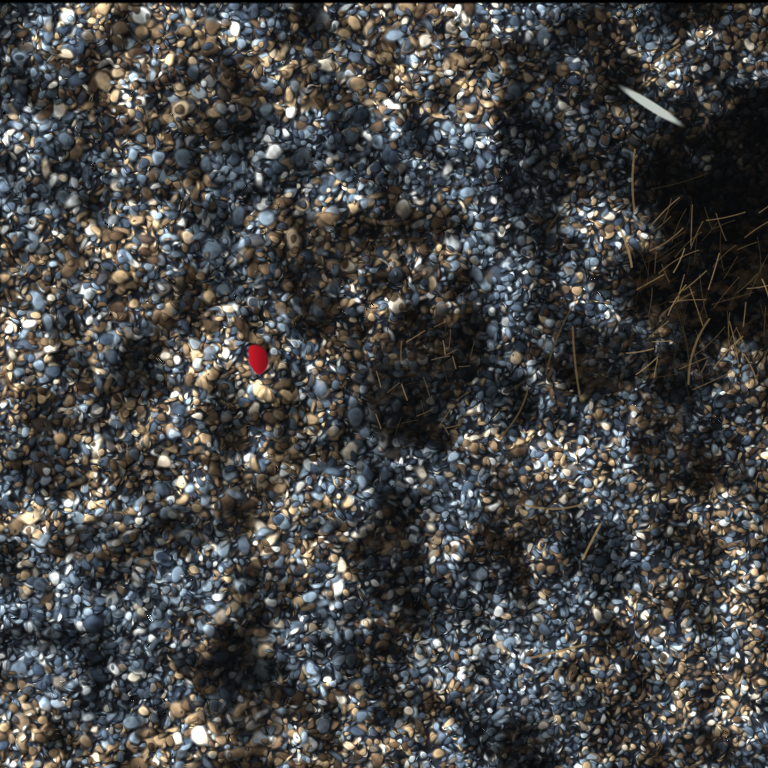
A Shadertoy shader for this texture:

```glsl
// Shell and pebble beach in low sunlight, with dark hollows and dry straw.

const float PI = 3.14159;
const vec2 LIGHT_DIR = vec2(-0.8, 0.6);
const vec3 GAP = vec3(0.10, 0.11, 0.125);
const vec3 STRAW = vec3(0.58, 0.48, 0.33);

vec3 hash3(vec2 p, float seed) {
    vec3 q = fract(p.xyx * vec3(0.1031, 0.1030, 0.0973) + seed * 0.137);
    q += dot(q, q.yxz + 33.33);
    return fract((q.xxy + q.yzz) * q.zyx);
}

float noise(vec2 p) {
    vec2 i = floor(p), f = fract(p);
    f = f * f * (3.0 - 2.0 * f);
    vec2 e = vec2(0.0, 1.0);
    return mix(mix(hash3(i, 1.0).x, hash3(i + e.yx, 1.0).x, f.x),
               mix(hash3(i + e.xy, 1.0).x, hash3(i + e.yy, 1.0).x, f.x), f.y);
}

float fbm(vec2 p) {
    float sum = 0.0, amp = 0.53;
    for (int i = 0; i < 4; i++) {
        sum += amp * noise(p);
        p = mat2(1.6, 1.2, -1.2, 1.6) * p + 7.3;
        amp *= 0.5;
    }
    return sum;
}

vec2 rotate(vec2 p, float a) {
    float c = cos(a), s = sin(a);
    return vec2(c * p.x + s * p.y, c * p.y - s * p.x);
}

float ellipse(vec2 p, vec2 r) {
    return (length(p / r) - 1.0) * r.y;
}

// Soft-edged hollow, 1 inside and 0 outside
float hollow(vec2 uv, vec2 centre, vec2 radii, float ragged) {
    return 1.0 - smoothstep(0.65, 1.15, length((uv - centre) / radii) + ragged);
}

// Slate to pale blue, or brown to cream where the sun falls
vec3 stoneColour(float tone, float pick, float warmth) {
    float t = pow(tone, 1.35);
    vec3 cool = mix(vec3(0.19, 0.23, 0.28), vec3(0.57, 0.64, 0.69), t);
    vec3 warm = mix(vec3(0.27, 0.22, 0.175), vec3(0.76, 0.66, 0.51), t);
    vec3 stone = mix(cool, warm, smoothstep(-0.15, 0.15, warmth - pick));
    return mix(stone, vec3(0.86, 0.85, 0.81), 0.7 * smoothstep(0.86, 0.97, tone));
}

// One layer of shaded stones; fill is the share of cells that hold one
void pebbleLayer(inout vec3 col, vec2 uv, float scale, float fill, float warmth, float seed) {
    vec2 g = uv * scale, cell = floor(g);
    float soft = 0.07 + 0.7 * scale / iResolution.y;
    for (int j = -1; j <= 1; j++)
    for (int i = -1; i <= 1; i++) {
        vec2 id = cell + vec2(i, j);
        vec3 place = hash3(id, seed), form = hash3(id, seed + 7.0), tint = hash3(id, seed + 13.0);
        float size = smoothstep(0.0, 0.12, fill - form.z);
        if (size < 0.02) continue;
        vec2 q = g - id - place.xy;
        float angle = place.z * PI;
        vec2 r = size * mix(0.36, 0.66, form.x) * vec2(1.0, mix(0.38, 0.85, form.y));
        vec2 p = rotate(q, angle);
        p.y += 0.5 * (tint.z - 0.5) * p.x * p.x / r.x;
        float d = ellipse(p, r);
        float shadow = ellipse(rotate(q + LIGHT_DIR * 0.14, angle), r);
        col *= mix(0.56, 1.0, smoothstep(-0.1, 0.16, shadow));
        float shade = 0.96 + 0.36 * dot(q / r.x, LIGHT_DIR);
        shade *= mix(0.74, 1.0, smoothstep(0.0, 0.14, -d));
        vec3 stone = stoneColour(tint.x, tint.y, warmth) * shade;
        col = mix(col, stone, 1.0 - smoothstep(-soft, soft, d));
    }
}

// Thin, slightly bent stalks scattered inside a box
void stalks(inout vec3 col, vec2 uv, vec2 lo, vec2 hi, int count, float len, float width, float seed) {
    float aa = 0.9 / iResolution.y;
    for (int i = 0; i < count; i++) {
        vec3 a = hash3(vec2(i, 3), seed), b = hash3(vec2(i, 9), seed);
        vec2 p = rotate(uv - mix(lo, hi, a.xy), mix(0.0, 2.1, a.z));
        p.y += (b.x - 0.5) * 9.0 * p.x * p.x;
        float halfLen = len * mix(0.35, 1.0, b.y);
        float d = length(vec2(max(abs(p.x) - halfLen, 0.0), p.y)) - width * mix(0.4, 1.0, b.z);
        vec3 tint = STRAW * mix(0.25, 1.1, b.z * b.z);
        col = mix(col, tint, 0.75 * (1.0 - smoothstep(-aa, aa, d)));
    }
}

void mainImage(out vec4 fragColor, in vec2 fragCoord) {
    vec2 uv = fragCoord / iResolution.y;

    // Sunlit patches, hollows and the change from coarse to fine stones
    float lowerRight = hollow(uv, vec2(0.88, 0.22), vec2(0.32, 0.26), 0.0);
    float sun = smoothstep(0.36, 0.66, fbm(uv * 8.0 + 2.7) + 0.06 * lowerRight);
    float warmth = mix(0.10, 0.64, sun);
    float ragged = 1.2 * (fbm(uv * 13.0) - 0.5);
    float pit = hollow(uv, vec2(0.96, 0.71), vec2(0.18, 0.23), ragged);
    float gloom = max(pit, 0.82 * hollow(uv, vec2(0.54, 0.53), vec2(0.085, 0.11), 1.4 * ragged));
    gloom = max(gloom, 0.85 * hollow(uv, vec2(0.80, 0.53), vec2(0.10, 0.05), ragged));
    gloom = max(gloom, 0.5 * hollow(uv, vec2(0.75, 0.88), vec2(0.09, 0.14), ragged));
    gloom = max(gloom, 0.72 * smoothstep(0.56, 0.72, fbm(uv * 10.0 + 31.0)));
    float coarse = 1.0 - smoothstep(0.3, 0.85, uv.x + 0.2 * (ragged - uv.y + 0.5));

    // Overlapping stones on irregular ground, topped with small chips
    vec2 ground = uv + 0.0045 * (vec2(noise(uv * 95.0), noise(uv * 95.0 + 40.0)) - 0.5);
    vec3 col = GAP * mix(0.7, 1.5, noise(uv * 160.0));
    pebbleLayer(col, ground, 120.0, 0.95, warmth, 2.0);
    pebbleLayer(col, ground, 86.0, 0.80, warmth, 23.0);
    pebbleLayer(col, ground, 62.0, mix(0.14, 0.66, coarse), warmth, 41.0);
    pebbleLayer(col, ground, 47.0, mix(0.02, 0.36, coarse), warmth, 67.0);
    pebbleLayer(col, ground, 100.0, 0.30, warmth, 89.0);

    // Mottled light and surface grit
    col *= mix(0.5, 1.5, smoothstep(0.25, 0.75, fbm(uv * 24.0 + 5.0)));
    col *= mix(0.88, 1.14, noise(uv * 210.0)) * mix(1.08, 1.34, sun);
    vec3 soil = mix(vec3(0.025, 0.027, 0.03), vec3(0.13, 0.10, 0.07),
                    smoothstep(0.45, 0.75, fbm(uv * vec2(60.0, 90.0))) * smoothstep(0.8, 0.6, uv.y));
    col = mix(col, soil, 0.93 * gloom);

    // Dry grass in the pit, debris and longer twigs
    stalks(col, uv, vec2(0.83, 0.50), vec2(1.0, 0.73), 110, 0.030, 0.0010, 5.0);
    stalks(col, uv, vec2(0.49, 0.44), vec2(0.62, 0.59), 36, 0.014, 0.0010, 8.0);
    stalks(col, uv, vec2(0.55, 0.08), vec2(0.95, 0.95), 26, 0.055, 0.0017, 17.0);

    // Red stone and bleached splinter
    float aa = 1.3 / iResolution.y;
    float red = ellipse(rotate(ground - vec2(0.336, 0.533), 1.75), vec2(0.019, 0.013));
    vec3 redTint = vec3(0.62, 0.09, 0.13) * (1.0 - 22.0 * (uv.x - 0.336));
    col = mix(col, redTint, 1.0 - smoothstep(-aa, aa, red));
    float splinter = ellipse(rotate(uv - vec2(0.848, 0.862), -0.56), vec2(0.044, 0.006));
    col = mix(col, vec3(0.74, 0.77, 0.74), 1.0 - smoothstep(-aa, aa, splinter));

    col *= 1.0 - smoothstep(0.994, 0.998, uv.y);
    fragColor = vec4(clamp(col, 0.0, 1.0), 1.0);
}
```
